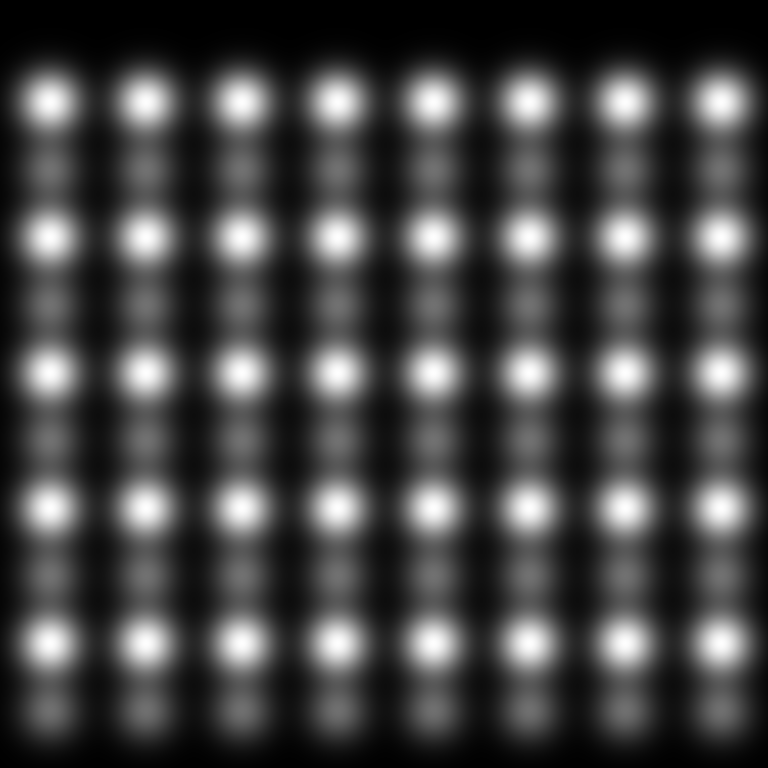
Give the GLSL for this pattern, as a WebGL 2 fragment shader.

```glsl
#version 300 es
precision highp float;

uniform vec2 u_resolution;
out vec4 fragColor;

const int COLUMNS = 8;
const int ROWS = 10;
const vec2 FIRST_CENTRE = vec2(0.0653, 0.0742);
const vec2 SPACING = vec2(0.1248, 0.0881);
const float GLOW_WIDTH = 0.0275;
const float DIM_LEVEL = 0.43;
const float BRIGHT_LEVEL = 0.99;
const vec3 BACKGROUND = vec3(0.0);
const vec3 LIGHT = vec3(1.0);

// Bell-shaped falloff
float gaussian(float offset, float width) {
    float t = offset / width;
    return exp(-0.5 * t * t);
}

// Sum of equal glows along one axis
float columnGlow(float x, float first, float spacing, float width) {
    float sum = 0.0;
    for (int i = 0; i < COLUMNS; i++) {
        sum += gaussian(x - first - float(i) * spacing, width);
    }
    return sum;
}

// Sum of glows that alternate in strength, starting with the dim one
float rowGlow(float y, float first, float spacing, float width, float dim, float bright) {
    float sum = 0.0;
    for (int i = 0; i < ROWS; i++) {
        float level = mix(dim, bright, float(i % 2));
        sum += level * gaussian(y - first - float(i) * spacing, width);
    }
    return sum;
}

void main() {
    vec2 uv = gl_FragCoord.xy / u_resolution;

    // A round Gaussian is separable, so the grid is a product of two sums
    float across = columnGlow(uv.x, FIRST_CENTRE.x, SPACING.x, GLOW_WIDTH);
    float down = rowGlow(uv.y, FIRST_CENTRE.y, SPACING.y, GLOW_WIDTH, DIM_LEVEL, BRIGHT_LEVEL);
    float glow = clamp(across * down, 0.0, 1.0);

    fragColor = vec4(mix(BACKGROUND, LIGHT, glow), 1.0);
}
```
